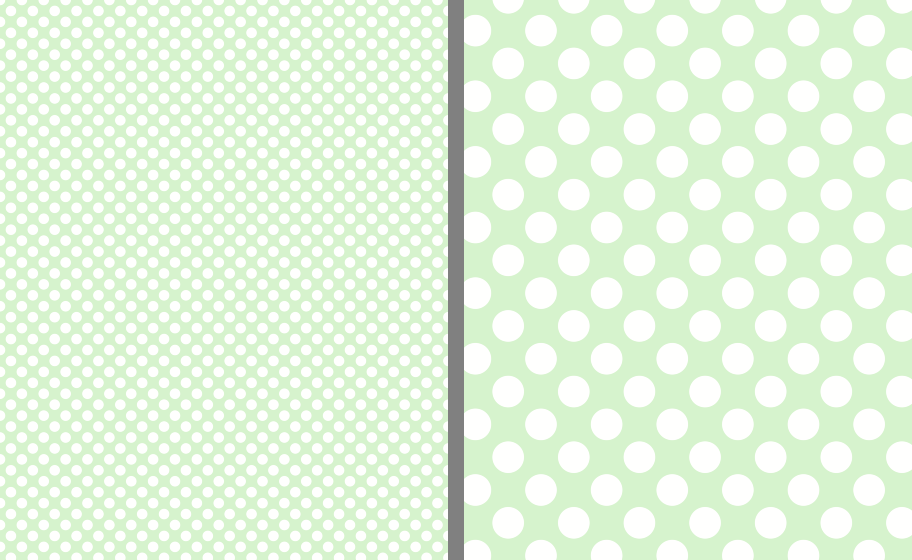
Left: the whole. Right: its middle third, enlarged.
A Shadertoy shader for this pattern:

```glsl
// Staggered white polka dots on a pale mint ground.
#define CELLS_DOWN 25.6                  // repeats over the canvas height
#define DOT_RADIUS 0.241                 // in units of one repeat
#define EDGE_PIXELS 1.2                  // width of the smoothed edge
#define MINT  vec3(0.841, 0.952, 0.805)
#define WHITE vec3(1.0, 1.0, 0.997)

// Distance to the nearest point of a unit square lattice.
float latticeDistance(vec2 p) {
    return length(fract(p + 0.5) - 0.5);
}

void mainImage(out vec4 fragColor, in vec2 fragCoord) {
    // Lattice coordinates, anchored at the top left corner
    float cellsPerPixel = CELLS_DOWN / iResolution.y;
    vec2 p = vec2(fragCoord.x, iResolution.y - fragCoord.y) * cellsPerPixel;

    // Dots at the cell corners and at the cell centres
    float nearestDot = min(latticeDistance(p), latticeDistance(p + 0.5));

    // Smoothed dot edge
    float halfEdge = 0.5 * EDGE_PIXELS * cellsPerPixel;
    float dotMask = 1.0 - smoothstep(-halfEdge, halfEdge, nearestDot - DOT_RADIUS);

    fragColor = vec4(mix(MINT, WHITE, dotMask), 1.0);
}
```
